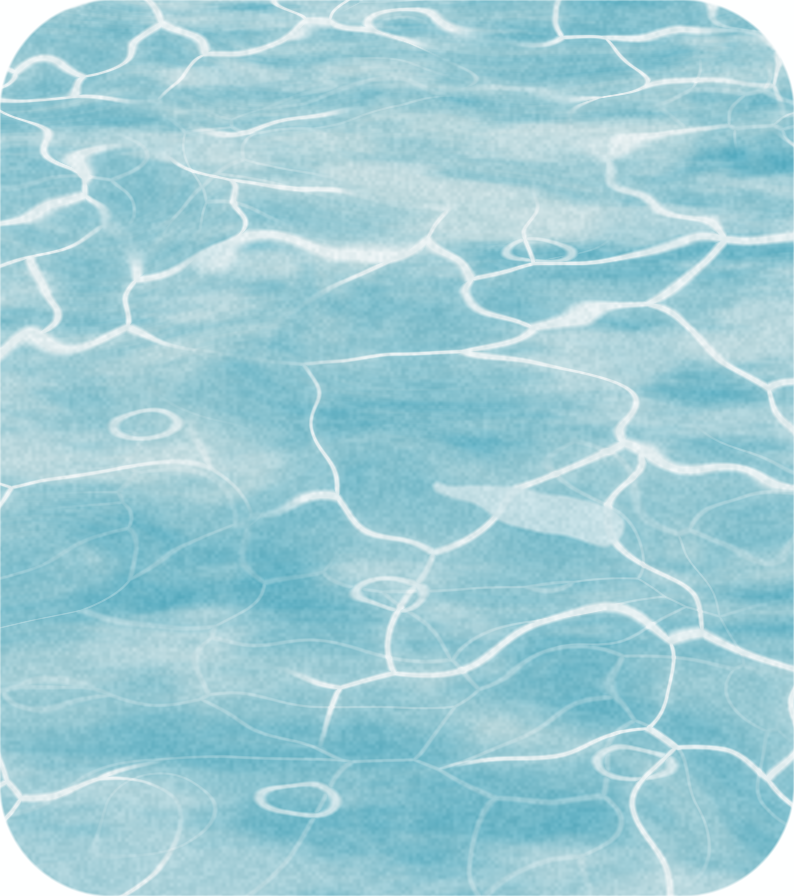
Give the GLSL for this texture, as a Shadertoy shader.

```glsl
vec2 hash2(vec2 p) {
    vec3 h = fract(p.xyx * vec3(0.1031, 0.1030, 0.0973));
    h += dot(h, h.yzx + 33.33);
    return fract((h.xx + h.yz) * h.zy);
}

vec2 noise2(vec2 p) {
    vec2 i = floor(p), f = fract(p);
    f = f * f * (3.0 - 2.0 * f);
    return mix(mix(hash2(i), hash2(i + vec2(1, 0)), f.x),
               mix(hash2(i + vec2(0, 1)), hash2(i + 1.0), f.x), f.y);
}

float fbm(vec2 p) {
    float sum = 0.0, amp = 0.5;
    for (int i = 0; i < 5; i++) {
        sum += amp * noise2(p).x;
        p = mat2(1.9, 0.5, -0.5, 1.9) * p + 7.3;
        amp *= 0.5;
    }
    return sum / 0.97;
}

// Distance to the nearest cell wall, in canvas units
float wallDistance(vec2 p, vec2 scale) {
    vec2 cell = floor(p), nearest = vec2(0);
    float best = 9.0;
    for (int j = -1; j <= 1; j++)
    for (int i = -1; i <= 1; i++) {
        vec2 c = cell + vec2(i, j);
        vec2 r = c + 0.08 + 0.84 * hash2(c + 40.0) - p;
        if (dot(r, r) < best) { best = dot(r, r); nearest = r; }
    }
    float wall = 9.0;
    for (int j = -2; j <= 2; j++)
    for (int i = -2; i <= 2; i++) {
        vec2 c = cell + vec2(i, j);
        vec2 r = c + 0.08 + 0.84 * hash2(c + 40.0) - p;
        vec2 gap = r - nearest;
        if (dot(gap, gap) > 1e-4) {
            vec2 n = normalize(gap);
            wall = min(wall, dot(0.5 * (r + nearest), n) / length(n * scale));
        }
    }
    return wall;
}

float softLine(float d, float width) {
    return 1.0 - smoothstep(width * 0.3, width + 0.003, d);
}

void mainImage(out vec4 fragColor, in vec2 fragCoord) {
    vec2 uv = fragCoord / iResolution.y;
    float aspect = iResolution.x / iResolution.y;

    // Water plane, receding towards the top
    float depth = 1.0 / (2.2 - uv.y);
    vec2 plane = vec2(7.0 * (uv.x - 0.5 * aspect) * depth, 21.0 * depth);
    vec2 scale = vec2(7.0 * depth, 21.0 * depth * depth);
    vec2 ripple = plane + 0.95 * (noise2(plane * 1.1 + 3.0) - 0.5)
                + 0.22 * (noise2(plane * 3.2) - 0.5);

    // Brushed teal tones
    vec2 swirl = noise2(plane * 1.3 + 11.0) - 0.5;
    float broad = fbm(plane * vec2(0.8, 1.1) + 1.6 * swirl);
    float strokes = fbm(plane * vec2(1.6, 4.5) + 3.0 * swirl + 20.0);
    float tone = 0.58 + 1.35 * (broad - 0.5) + 0.95 * (strokes - 0.5);
    float wall = wallDistance(ripple, scale);
    tone += 0.16 * exp(-wall * 40.0) - 0.06;
    vec3 color = mix(vec3(0.35, 0.68, 0.76), vec3(0.68, 0.825, 0.85), clamp(tone, 0.0, 1.1));

    // Hazy reflections, denser far away
    float haze = fbm(plane * vec2(0.9, 2.2) + 51.0);
    color = mix(color, vec3(0.82, 0.89, 0.90),
                0.6 * smoothstep(0.56, 0.78, haze + 0.06 * uv.y));

    // Bright caustic net with fading strands
    vec2 vary = noise2(plane * 1.4 + 70.0);
    float strength = smoothstep(0.2, 0.55, vary.x);
    float width = mix(0.002, 0.006, vary.y);
    float light = strength * (0.8 * softLine(wall, width) + 0.22 * exp(-wall * 75.0));

    // Faint secondary veins
    float vein = wallDistance(ripple * 1.35 + 2.0 * swirl + 90.0, scale * 1.35);
    light += 0.3 * softLine(vein, 0.003) * smoothstep(0.45, 0.75, noise2(plane + 30.0).y);

    // Small closed loops of light
    for (int i = 0; i < 5; i++) {
        float k = float(i);
        vec2 at = vec2(aspect, 1.0) * (0.1 + 0.8 * fract(vec2(0.87, 0.06) + k * vec2(0.618, 0.237)));
        vec2 r = (uv - at + 0.012 * (noise2(uv * 22.0) - 0.5)) * vec2(1.0, 2.2 + at.y);
        light = max(light, 0.7 * softLine(abs(length(r) - 0.043 + 0.01 * at.y) * 0.6, 0.003));
    }
    color = mix(color, vec3(0.92, 0.95, 0.955), clamp(light, 0.0, 0.92));

    // Slanted pale glint
    vec2 along = vec2(0.185, -0.045);
    vec2 start = uv - vec2(0.49, 0.457) + 0.008 * (noise2(uv * 30.0) - 0.5);
    float t = clamp(dot(start, along) / dot(along, along), 0.0, 1.0);
    float glint = length(start - along * t) - mix(0.005, 0.021, smoothstep(0.0, 0.5, t));
    color = mix(color, vec3(0.80, 0.89, 0.91), 0.85 * (1.0 - smoothstep(-0.003, 0.003, glint)));

    // Paper grain
    float grain = noise2(uv * 240.0).x + 0.6 * noise2(uv * 120.0 + 9.0).y - 0.8;
    color += grain * vec3(0.075, 0.05, 0.045);

    // White rounded corners
    vec2 corner = abs(uv - 0.5 * vec2(aspect, 1.0)) - 0.5 * vec2(aspect, 1.0) + 0.125;
    float edge = length(max(corner, 0.0)) - 0.125;
    color = mix(color, vec3(0.995, 1.0, 1.0), smoothstep(-0.002, 0.002, edge));
    fragColor = vec4(clamp(color, 0.0, 1.0), 1.0);
}
```
